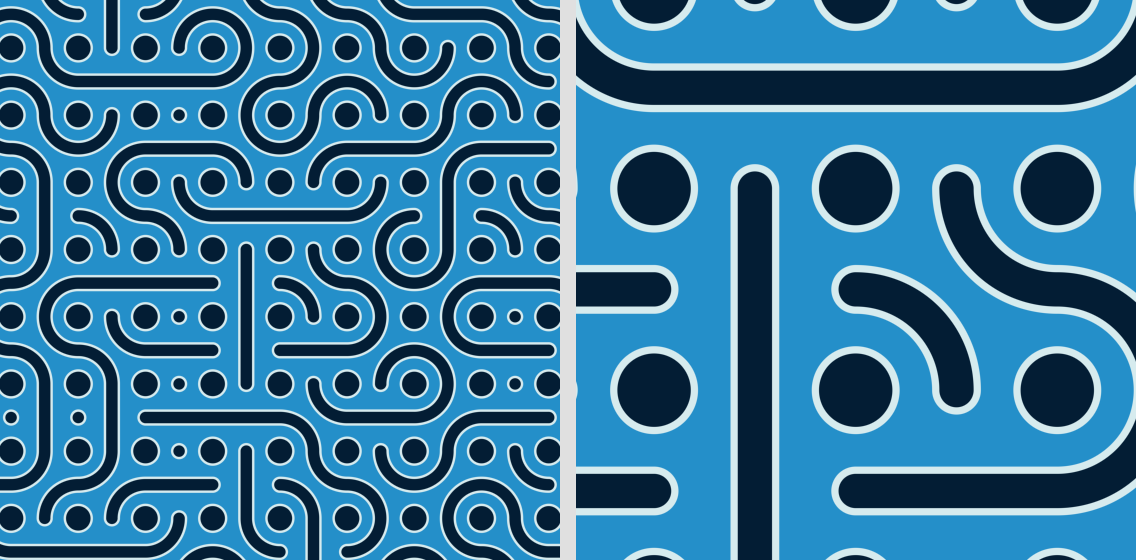
Left: the whole. Right: its middle third, enlarged.
Write a three.js fragment shader that draws this pattern.

```glsl
varying vec2 vUv;

const vec3 BLUE = vec3(0.14, 0.56, 0.79);
const vec3 NAVY = vec3(0.01, 0.115, 0.205);
const vec3 PALE = vec3(0.84, 0.92, 0.935);

const float TILES = 8.333;               // tiles across the canvas
const vec2 GRID_SHIFT = vec2(0.165, 0.62);
const float PATH_RADIUS = 0.085;
const float DOT_RADIUS = 0.182;
const float RIM_WIDTH = 0.036;

float hash(vec2 p) {
  return fract(sin(dot(p, vec2(12.9898, 78.233))) * 43758.5453);
}

// Quarter circles around two opposite tile corners
float arcPair(vec2 p) {
  float d = min(length(p - 0.5), length(p + 0.5));
  return abs(d - 0.5);
}

// Centre line of one of four tiles: two diagonal arc pairs, two straights
float pathDistance(vec2 p, float kind) {
  if (kind < 1.0) return arcPair(p);
  if (kind < 2.0) return arcPair(vec2(-p.x, p.y));
  return kind < 3.0 ? abs(p.x) : abs(p.y);
}

// Nearest midpoint of a tile edge
float edgeMidDistance(vec2 p) {
  vec2 a = abs(p);
  return min(length(a - vec2(0.5, 0.0)), length(a - vec2(0.0, 0.5)));
}

float tileDistance(vec2 p, float kind) {
  float path = min(pathDistance(p, kind), edgeMidDistance(p)) - PATH_RADIUS;
  float cornerDot = length(abs(p) - 0.5) - DOT_RADIUS;
  return min(path, cornerDot);
}

float coverage(float d, float soft) {
  return 1.0 - smoothstep(-soft, soft, d);
}

void main() {
  vec2 grid = vUv * TILES - GRID_SHIFT;
  vec2 cell = floor(grid);
  float kind = 4.0 * hash(cell + 17.0);
  float d = tileDistance(grid - cell - 0.5, kind);
  float soft = 0.75 * fwidth(grid.x);

  // Pale rim first, dark shapes on top
  vec3 color = mix(BLUE, PALE, coverage(d - RIM_WIDTH, soft));
  color = mix(color, NAVY, coverage(d, soft));
  gl_FragColor = vec4(color, 1.0);
}
```
